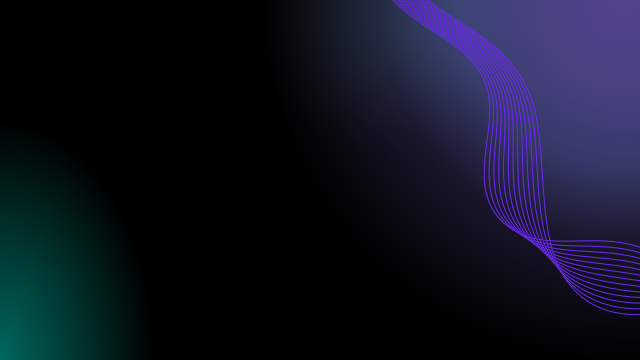
Write a Shadertoy shader that draws this background.

```glsl
// Dark backdrop with a violet corner glow, a teal corner glow and a twisting ribbon of fine lines.

#define STRANDS 13
#define STEPS 14
#define LINE_HALF_WIDTH 0.0014
#define LINE_COLOR vec3(0.43, 0.16, 0.96)
#define TEAL vec3(0.0, 0.41, 0.37)
#define TEAL_RADII vec2(0.43, 0.665)
#define VIOLET_CENTER vec2(1.736, 1.0)
#define VIOLET_RADIUS 1.01
#define HAZE vec3(0.04, 0.085, 0.085)
#define HAZE_CENTER vec2(1.10, 0.95)
#define HAZE_RADIUS 0.42

float ramp(float from, float to, float x) {
    return clamp((x - from) / (to - from), 0.0, 1.0);
}

vec2 bezier(vec2 a, vec2 b, vec2 c, vec2 d, float t) {
    float u = 1.0 - t;
    return u * u * u * a + 3.0 * u * t * (u * b + t * c) + t * t * t * d;
}

// The two rails that bound the ribbon, each a chain of three curves
vec2 leftRail(int part, float t) {
    if (part == 0) return bezier(vec2(1.083, 1.01), vec2(1.169, 0.903), vec2(1.361, 0.873), vec2(1.361, 0.699), t);
    if (part == 1) return bezier(vec2(1.361, 0.699), vec2(1.361, 0.595), vec2(1.306, 0.463), vec2(1.400, 0.380), t);
    return bezier(vec2(1.400, 0.380), vec2(1.505, 0.287), vec2(1.644, 0.363), vec2(1.785, 0.311), t);
}

vec2 rightRail(int part, float t) {
    if (part == 0) return bezier(vec2(1.178, 1.01), vec2(1.273, 0.924), vec2(1.431, 0.880), vec2(1.481, 0.711), t);
    if (part == 1) return bezier(vec2(1.481, 0.711), vec2(1.512, 0.606), vec2(1.500, 0.456), vec2(1.528, 0.329), t);
    return bezier(vec2(1.528, 0.329), vec2(1.556, 0.201), vec2(1.644, 0.118), vec2(1.785, 0.127), t);
}

float segmentDistance(vec2 p, vec2 a, vec2 b) {
    vec2 pa = p - a, ba = b - a;
    return length(pa - ba * clamp(dot(pa, ba) / dot(ba, ba), 0.0, 1.0));
}

// Distance to the nearest strand; strands are even blends of the rails
float ribbonDistance(vec2 p) {
    float nearest = 1.0;
    if (p.x < 1.05 || p.y < 0.1) return nearest;
    for (int part = 0; part < 3; part++) {
        vec2 left = leftRail(part, 0.0), right = rightRail(part, 0.0);
        for (int i = 1; i <= STEPS; i++) {
            float t = float(i) / float(STEPS);
            vec2 nextLeft = leftRail(part, t), nextRight = rightRail(part, t);
            for (int k = 0; k < STRANDS; k++) {
                float s = float(k) / float(STRANDS - 1);
                nearest = min(nearest, segmentDistance(p, mix(left, right, s), mix(nextLeft, nextRight, s)));
            }
            left = nextLeft;
            right = nextRight;
        }
    }
    return nearest;
}

// Radial violet gradient from its core out to black
vec3 violetGlow(vec2 p) {
    float r = length(p - VIOLET_CENTER) / VIOLET_RADIUS;
    vec3 color = mix(vec3(0.33, 0.26, 0.56), vec3(0.28, 0.26, 0.50), ramp(0.0, 0.25, r));
    color = mix(color, vec3(0.21, 0.22, 0.41), ramp(0.25, 0.46, r));
    color = mix(color, vec3(0.10, 0.085, 0.17), ramp(0.46, 0.67, r));
    return mix(color, vec3(0.0), ramp(0.67, 1.0, r));
}

void mainImage(out vec4 fragColor, in vec2 fragCoord) {
    vec2 p = fragCoord / iResolution.y;
    float pixel = 1.0 / iResolution.y;

    // Glows
    vec3 color = violetGlow(p);
    color += HAZE * smoothstep(1.0, 0.0, length(p - HAZE_CENTER) / HAZE_RADIUS);
    color += TEAL * max(0.0, 1.0 - length(p / TEAL_RADII));

    // Ribbon: lines thinner than a pixel fade instead of breaking up
    float halfWidth = max(LINE_HALF_WIDTH, 0.5 * pixel);
    float cover = clamp((halfWidth - ribbonDistance(p)) / pixel + 0.5, 0.0, 1.0);
    color = mix(color, LINE_COLOR, cover * LINE_HALF_WIDTH / halfWidth);

    fragColor = vec4(color, 1.0);
}
```
